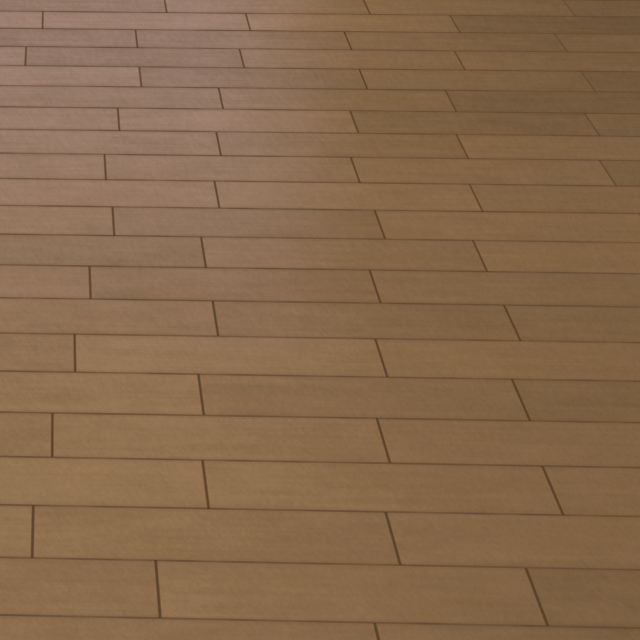
Write a Shadertoy shader that draws this texture.

```glsl
// Wooden plank floor seen in perspective, with staggered joints and a soft window sheen.

#define HORIZON 1.034       // height of the horizon above the top edge
#define VANISH_X 0.091      // where the joints converge
#define ROW_SCALE 42.23     // rows per unit of inverse depth
#define ROW_SHIFT 21.17     // row number zero sits near the lower edge
#define PLANK_LENGTH 0.3    // plank length on the floor plane
#define SEAM_WIDTH 0.0030   // long seams between rows
#define JOINT_WIDTH 0.0042  // short joints between plank ends
#define TONE_SPREAD 0.075   // brightness variation between planks
#define GRAIN 0.075         // strength of the wood streaks
#define WEAVE 0.035         // strength of the fine surface texture

const vec3 WARM_OAK  = vec3(0.555, 0.435, 0.308);
const vec3 SHADE_OAK = vec3(0.488, 0.378, 0.258);
const vec3 SHEEN     = vec3(0.595, 0.485, 0.430);
const vec3 SEAM      = vec3(0.365, 0.275, 0.195);
const vec3 JOINT     = vec3(0.315, 0.225, 0.135);

float hash(vec2 p) {
    vec3 q = fract(vec3(p.xyx) * 0.1031);
    q += dot(q, q.yzx + 33.33);
    return fract((q.x + q.y) * q.z);
}

float noise(vec2 p) {
    vec2 i = floor(p), f = fract(p);
    f = f * f * (3.0 - 2.0 * f);
    return mix(mix(hash(i), hash(i + vec2(1, 0)), f.x),
               mix(hash(i + vec2(0, 1)), hash(i + vec2(1, 1)), f.x), f.y);
}

// Sum of octaves, centred on zero
float fbm(vec2 p) {
    float sum = 0.0, gain = 0.5;
    for (int i = 0; i < 4; i++) {
        sum += gain * (noise(p) - 0.5);
        p = p * 2.03 + 17.3;
        gain *= 0.5;
    }
    return sum;
}

// Smoothed coverage of a line at a given distance from its centre
float line(float dist, float width, float blur) {
    return 1.0 - smoothstep(0.5 * width - blur, 0.5 * width + blur, dist);
}

// Distance to the nearest integer
float toEdge(float x) {
    return abs(x - floor(x + 0.5));
}

// Alternating half shift, a slow drift and a little jitter
float rowOffset(float row) {
    float odd = mod(row, 2.0);
    return mix(0.32, 0.88, odd) + 0.032 * row + 0.12 * (hash(vec2(row + 40.0, 7.0)) - 0.5);
}

// Light across the floor: warm left, shaded right, sheen at the upper left
vec3 floorLight(vec2 p) {
    vec3 color = mix(WARM_OAK, SHADE_OAK, smoothstep(0.1, 1.0, p.x + 0.12 * (p.y - 0.5)));
    float reach = smoothstep(0.25, 1.0, p.y);
    float side = 1.0 - smoothstep(0.40, 0.68, p.x + 0.10 * p.y);
    color = mix(color, SHEEN, reach * side * 0.95);
    float corner = smoothstep(0.65, 1.0, p.y) * smoothstep(0.5, 1.0, p.x);
    return color * (1.0 - 0.09 * corner);
}

void mainImage(out vec4 fragColor, in vec2 fragCoord) {
    vec2 p = fragCoord / iResolution.xy;
    float pixel = 1.0 / min(iResolution.x, iResolution.y);

    // Project the canvas onto the floor plane
    float depth = (1.0 - p.y) + HORIZON + 0.0034 * p.x;
    float across = ROW_SCALE * (1.0 + 0.012 * p.x) / depth - ROW_SHIFT;
    float row = floor(across);
    float along = (p.x - VANISH_X) / (depth * PLANK_LENGTH) - rowOffset(row);
    vec2 plank = vec2(floor(along), row) + 50.0;

    // Plank tone and wood streaks
    float seed = hash(plank);
    vec2 wood = vec2(along * 5.0 + seed * 60.0, across * 7.0 + seed * 30.0);
    float streaks = fbm(wood) + 0.6 * fbm(wood * vec2(0.7, 3.0) + 90.0);
    float blotches = fbm(vec2(along * 7.0, across * 2.0) + seed * 40.0);
    float tone = 1.0 + TONE_SPREAD * (seed - 0.5);
    tone += GRAIN * streaks + 0.06 * blotches;

    // Fine diagonal texture
    vec2 diagonal = vec2(p.x + p.y, p.x - p.y);
    float weave = noise(diagonal * vec2(210.0, 75.0)) + noise(p * 260.0 + 11.0) - 1.0;
    tone += WEAVE * weave;
    vec3 color = floorLight(p) * tone;
    color.b += 0.012 * blotches;

    // Long seams with a soft halo and uneven darkness
    float seamDist = toEdge(across) * depth * depth / ROW_SCALE;
    float scale = depth * 0.55;
    float wear = 0.55 + 0.35 * noise(vec2(p.x * 24.0, floor(across + 0.5) * 5.0 + 200.0));
    float seam = line(seamDist, SEAM_WIDTH * scale, max(pixel, 0.0012)) * wear;
    seam = max(seam, 0.16 * line(seamDist, 0.007 * scale, 0.0035));
    color = mix(color, SEAM, seam);

    // Short joints, fainter toward the far right
    float jointDist = toEdge(along) * PLANK_LENGTH * depth;
    float fade = 1.0 - 0.6 * smoothstep(0.5, 1.0, p.x) * smoothstep(0.4, 1.0, p.y);
    float joint = line(jointDist, JOINT_WIDTH * scale, max(pixel, 0.0013));
    color = mix(color, JOINT, 0.8 * joint * fade);

    fragColor = vec4(color, 1.0);
}
```
